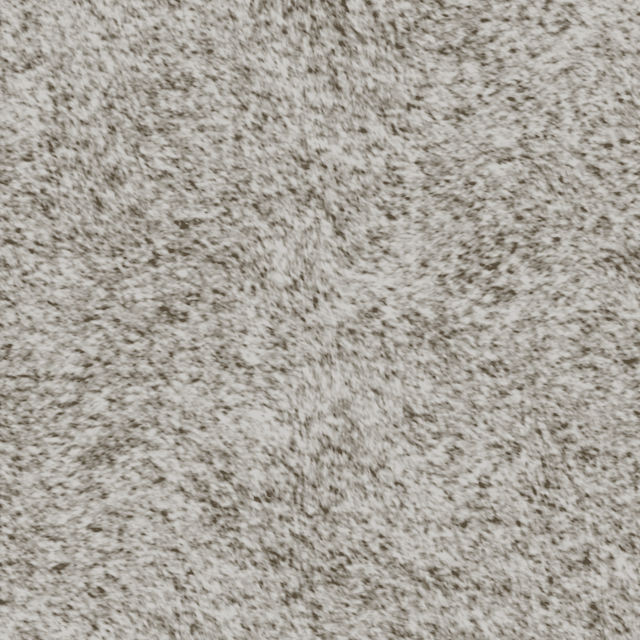
Reproduce this texture procedurally as a three.js fragment shader.

```glsl
// Soft beige carpet pile: short combed fibres fanning out from the centre.
varying vec2 vUv;

#define TUFT_FREQ 138.0      // tufts across the canvas
#define FIBRE_FREQ 265.0     // fine fibres across the canvas
#define CLUMP_FREQ 34.0      // clumps of tufts
#define PATCH_FREQ 9.0       // broad worn patches
#define COMB_ANGLE -0.49     // overall lie of the pile, radians
#define FAN_STRENGTH 0.92    // below one, so the lie never cancels out
#define FAN_CENTRE vec2(0.505, 0.5)
#define FIBRE_SHAPE vec2(0.92, 0.45)  // length and width, in cells
#define SHADOW_COLOUR vec3(0.39, 0.35, 0.287)
#define PILE_COLOUR vec3(0.76, 0.75, 0.73)

vec3 hash3(vec2 p) {
  vec3 q = fract(p.xyx * vec3(0.1031, 0.1030, 0.0973));
  q += dot(q, q.yxz + 33.33);
  return fract((q.xxy + q.yzz) * q.zyx);
}

float valueNoise(vec2 p) {
  vec2 cell = floor(p);
  vec2 f = fract(p);
  f = f * f * (3.0 - 2.0 * f);
  float low = mix(hash3(cell).x, hash3(cell + vec2(1.0, 0.0)).x, f.x);
  float high = mix(hash3(cell + vec2(0.0, 1.0)).x, hash3(cell + 1.0).x, f.x);
  return mix(low, high, f.y);
}

// Lie of the pile: a radial fan near the centre, a steady comb further out.
// Doubled angles let opposite directions count as the same.
float pileAngle(vec2 uv) {
  vec2 d = uv - FAN_CENTRE;
  float r2 = dot(d, d);
  vec2 fan = vec2(d.x * d.x - d.y * d.y, 2.0 * d.x * d.y) / (r2 + 0.002);
  vec2 comb = vec2(cos(2.0 * COMB_ANGLE), sin(2.0 * COMB_ANGLE));
  vec2 lie = comb + FAN_STRENGTH * exp(-1.2 * sqrt(r2)) * fan;
  float wobble = valueNoise(uv * 7.0 + 41.0) - 0.5;
  return 0.5 * atan(lie.y, lie.x + 0.0001) + 0.8 * wobble;
}

// Scattered elongated spots, light and dark, scaled to unit variance.
float fibreNoise(vec2 p, float angle, float spread) {
  vec2 cell = floor(p);
  float sum = 0.0;
  for (int j = -2; j <= 2; j++) {
    for (int i = -2; i <= 2; i++) {
      vec2 id = cell + vec2(float(i), float(j));
      vec3 h = hash3(id + 17.0);
      float tilt = angle + spread * (hash3(id + 301.0).x - 0.5);
      vec2 axis = vec2(cos(tilt), sin(tilt));
      vec2 d = p - id - h.xy;
      vec2 e = vec2(dot(d, axis), axis.x * d.y - axis.y * d.x) / FIBRE_SHAPE;
      sum += (2.0 * h.z - 1.0) * exp(-dot(e, e));
    }
  }
  return sum / sqrt(0.5236 * FIBRE_SHAPE.x * FIBRE_SHAPE.y);
}

void main() {
  float angle = pileAngle(vUv);

  // Height of the pile, from fine fibres to broad patches
  float height = 0.80 * fibreNoise(vUv * TUFT_FREQ, angle, 1.0)
               + 0.60 * fibreNoise(vUv * FIBRE_FREQ + 503.0, angle, 1.0)
               + 0.19 * fibreNoise(vUv * CLUMP_FREQ + 907.0, angle, 0.6)
               + 0.15 * fibreNoise(vUv * PATCH_FREQ + 211.0, angle, 0.4);

  // Pale crown where the fan opens
  vec2 d = vUv - FAN_CENTRE;
  height += 0.35 * exp(-dot(d, d) / 0.004) - 0.02;
  height = clamp(height, -2.6, 2.4);

  // Gaps fall off into brown shadow faster than tips brighten
  float light = 0.792 + 0.238 * height - 0.043 * height * height;
  gl_FragColor = vec4(mix(SHADOW_COLOUR, PILE_COLOUR, light), 1.0);
}
```
